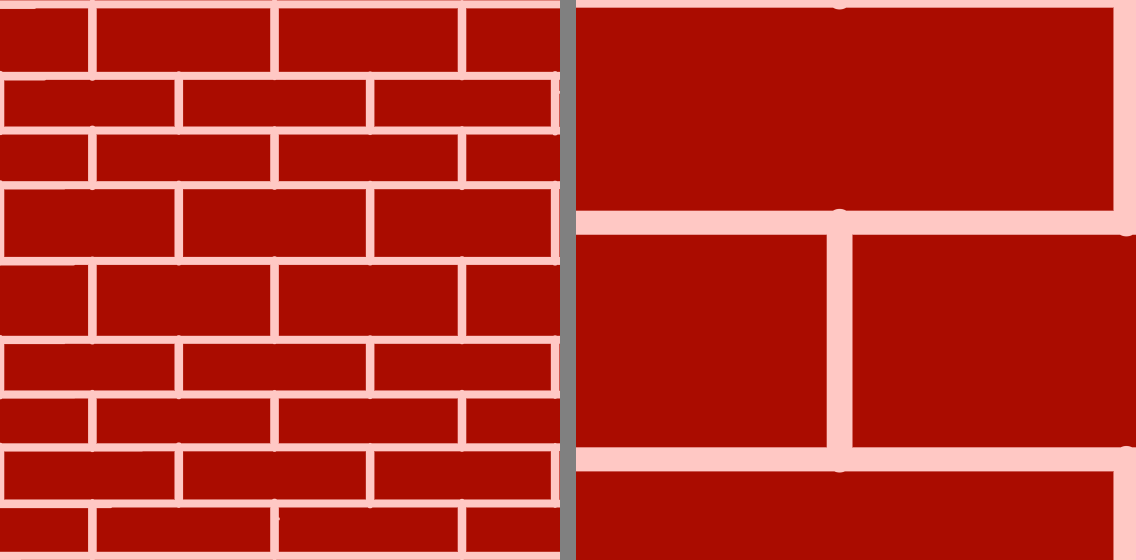
Left: the whole. Right: its middle third, enlarged.
This pattern is drawn by a Shadertoy shader. Its source:

```glsl
// Flat red brick wall in nine staggered courses of uneven height.
// Mortar is a union of round-capped strokes: bed lines across, head joints up.
// Hashed jitter gives each stroke small hand-drawn slips at ends and edges.

#define WALL 768.0                      // design units across the canvas
#define COURSES 9
#define BED_HALF 5.5                    // half width of horizontal mortar
#define JOINT_HALF 5.9                  // half width of vertical mortar
#define WEAR 0.9                        // size of the hand-drawn slips
#define NUB_CHANCE 0.07                 // share of joints with a small nub
#define BRICK vec3(0.667, 0.048, 0.0)
#define MORTAR vec3(1.0, 0.785, 0.77)
#define JOINTS_EVEN vec4(126.7, 376.5, 633.6, 900.0)
#define JOINTS_ODD vec4(0.0, 245.2, 507.6, 761.3)

// Heights of the bed lines, bottom to top
const float BEDS[COURSES + 1] = float[](
    5.8, 77.5, 154.5, 227.0, 302.0, 410.2, 514.0, 589.0, 664.0, 762.0);

float hash(vec2 p) {
    vec3 q = fract(vec3(p.xyx) * 0.1031);
    q += dot(q, q.yzx + 33.33);
    return fract((q.x + q.y) * q.z);
}

// Distance to a round-capped line from a to b
float stroke(vec2 p, vec2 a, vec2 b, float radius) {
    vec2 ab = b - a;
    float t = clamp(dot(p - a, ab) / dot(ab, ab), 0.0, 1.0);
    return length(p - a - ab * t) - radius;
}

// Horizontal line with a slight overlap where it was drawn twice
float bedLine(vec2 p, int i) {
    float y = BEDS[i];
    float id = float(i) + 1.0;
    float left = 3.0 - 16.0 * hash(vec2(id, 3.0));
    float right = WALL - 4.0 + 16.0 * hash(vec2(id, 7.0));
    float d = stroke(p, vec2(left, y), vec2(right, y), BED_HALF);
    float reach = WALL * 0.35 * hash(vec2(id, 11.0));
    float slip = WEAR * hash(vec2(id, 17.0));
    return min(d, stroke(p, vec2(left, y - slip), vec2(reach, y - slip), BED_HALF));
}

// Vertical line whose caps poke slightly past the bed lines
float headJoint(vec2 p, float x, int row, int k) {
    vec2 id = vec2(float(row) + 2.0, float(k) + 21.0);
    float low = BEDS[row] - WEAR * hash(id);
    float high = BEDS[row + 1] + WEAR * hash(id + 5.0);
    float d = stroke(p, vec2(x, low), vec2(x, high), JOINT_HALF);
    if (hash(id + 13.0) < NUB_CHANCE) {
        vec2 nub = vec2(x + JOINT_HALF - 1.5, mix(low, high, 0.7));
        d = min(d, length(p - nub) - 2.8);
    }
    return d;
}

float mortarDistance(vec2 p) {
    float d = WALL;
    for (int i = 0; i <= COURSES; i++) d = min(d, bedLine(p, i));
    for (int row = 0; row < COURSES; row++) {
        vec4 joints = row % 2 == 0 ? JOINTS_EVEN : JOINTS_ODD;
        for (int k = 0; k < 4; k++) d = min(d, headJoint(p, joints[k], row, k));
    }
    return d;
}

void mainImage(out vec4 fragColor, in vec2 fragCoord) {
    vec2 p = fragCoord / iResolution.xy * WALL;
    float pixel = WALL / min(iResolution.x, iResolution.y);
    float cover = 1.0 - smoothstep(-0.65 * pixel, 0.65 * pixel, mortarDistance(p));
    fragColor = vec4(mix(BRICK, MORTAR, cover), 1.0);
}
```
